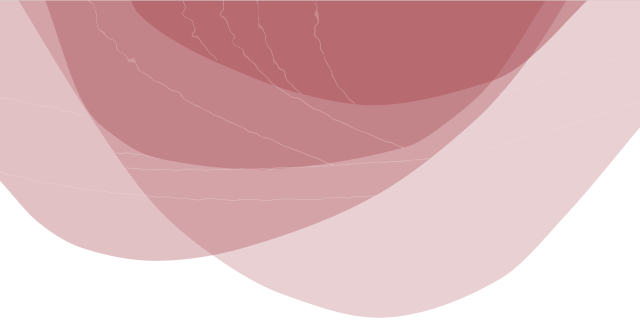
This background is drawn by a WebGL 2 fragment shader. Its source:

```glsl
#version 300 es
precision highp float;
// Overlapping translucent rose waves hanging from the top of a white sheet.
// Each wave is filled above a smooth spline, all with one ink at its own
// opacity; thin wobbling veins are drawn over them as bent strokes.

uniform vec2 u_resolution;
out vec4 outColor;

const int KNOTS = 9;
const vec3 PAPER = vec3(1.0);
const vec3 INK = vec3(0.665, 0.307, 0.338);
const vec3 VEIN = vec3(0.95, 0.86, 0.84);
const vec3 RIM = vec3(0.85, 0.80, 0.80);

float hash(vec2 p) {
    return fract(sin(dot(p, vec2(127.1, 311.7))) * 43758.5453);
}

float noise(vec2 p) {
    vec2 i = floor(p), f = fract(p);
    f = f * f * (3.0 - 2.0 * f);
    return mix(mix(hash(i), hash(i + vec2(1, 0)), f.x),
               mix(hash(i + vec2(0, 1)), hash(i + vec2(1, 1)), f.x), f.y);
}

// Tangent of the spline at one knot
float slope(vec2 k[KNOTS], int i) {
    vec2 d = k[min(i + 1, KNOTS - 1)] - k[max(i - 1, 0)];
    return d.y / d.x;
}

// Hermite spline through the knots, continued straight beyond its ends
float spline(vec2 k[KNOTS], float x) {
    float cx = clamp(x, k[0].x, k[KNOTS - 1].x);
    int i = 0;
    for (int j = 1; j < KNOTS - 1; j++) if (cx > k[j].x) i = j;
    vec2 a = k[i], b = k[i + 1];
    float w = b.x - a.x, t = (cx - a.x) / w, s = 1.0 - t;
    float y = a.y * s * s * (1.0 + 2.0 * t) + b.y * t * t * (3.0 - 2.0 * t)
            + w * t * s * (slope(k, i) * s - slope(k, i + 1) * t);
    float endSlope = x < cx ? slope(k, 0) : slope(k, KNOTS - 1);
    return y + endSlope * (x - cx);
}

// Smooth coverage of the area above a wave edge
float wave(vec2 k[KNOTS], vec2 p) {
    float f = spline(k, p.x) - p.y;
    float g = length(vec2(dFdx(f), dFdy(f)));
    return clamp(0.5 + f / max(g, 1e-5), 0.0, 1.0);
}

float segment(vec2 p, vec2 a, vec2 b) {
    vec2 d = b - a;
    return length(p - a - d * clamp(dot(p - a, d) / dot(d, d), 0.0, 1.0));
}

// Thin stroke from a to b, bent towards c
float vein(vec2 p, vec2 a, vec2 c, vec2 b, float px) {
    float d = 9.0;
    vec2 last = a;
    for (int i = 1; i <= 12; i++) {
        float t = float(i) / 12.0;
        vec2 next = mix(mix(a, c, t), mix(c, b, t), t);
        d = min(d, segment(p, last, next));
        last = next;
    }
    return 1.0 - smoothstep(0.0, max(px, 0.003), d);
}

void main() {
    // Canvas heights, measured downwards from the top
    float px = 1.0 / u_resolution.y;
    vec2 p = gl_FragCoord.xy * px;
    p.x *= 2.0 * u_resolution.y / u_resolution.x;
    p.y = 1.0 - p.y;

    // Lower edges of the four waves
    vec2 rightWave[KNOTS] = vec2[](vec2(0.057, 0.0), vec2(0.26, 0.33), vec2(0.469, 0.625),
        vec2(0.664, 0.797), vec2(0.885, 0.92), vec2(1.211, 0.992), vec2(1.562, 0.872),
        vec2(1.77, 0.67), vec2(2.0, 0.398));
    vec2 leftWave[KNOTS] = vec2[](vec2(0.0, 0.565), vec2(0.12, 0.695), vec2(0.26, 0.776),
        vec2(0.495, 0.815), vec2(0.78, 0.769), vec2(1.172, 0.612), vec2(1.477, 0.383),
        vec2(1.654, 0.182), vec2(1.82, -0.08));
    vec2 middleWave[KNOTS] = vec2[](vec2(0.141, 0.0), vec2(0.255, 0.312), vec2(0.365, 0.43),
        vec2(0.495, 0.495), vec2(0.85, 0.528), vec2(1.263, 0.461), vec2(1.393, 0.385),
        vec2(1.544, 0.247), vec2(1.706, 0.0));
    vec2 topWave[KNOTS] = vec2[](vec2(0.409, 0.0), vec2(0.43, 0.04), vec2(0.52, 0.112),
        vec2(0.677, 0.195), vec2(0.937, 0.292), vec2(1.2, 0.328), vec2(1.536, 0.253),
        vec2(1.654, 0.182), vec2(1.836, 0.0));

    vec3 color = mix(PAPER, INK, 0.26 * wave(rightWave, p));
    color = mix(color, INK, 0.35 * wave(leftWave, p));
    color = mix(color, INK, 0.37 * wave(middleWave, p));
    color = mix(color, INK, 0.47 * wave(topWave, p));

    // Veins: steep ones near the top wobble more than the flat ones
    vec2 jitter = vec2(noise(p * 45.0), noise(p * 45.0 + 17.0)) - 0.5;
    vec2 q = p + jitter * mix(0.022, 0.006, smoothstep(0.1, 0.4, p.y));
    float v = vein(q, vec2(0.279, 0.0), vec2(0.33, 0.253), vec2(1.042, 0.515), px);
    v = max(v, vein(q, vec2(0.573, 0.0), vec2(0.59, 0.11), vec2(0.677, 0.19), px));
    v = max(v, vein(q, vec2(0.69, 0.0), vec2(0.71, 0.27), vec2(1.263, 0.461), px));
    v = max(v, vein(q, vec2(0.802, 0.0), vec2(0.805, 0.16), vec2(0.937, 0.292), px));
    v = max(v, vein(q, vec2(0.984, 0.0), vec2(0.98, 0.2), vec2(1.107, 0.323), px));
    v = max(v, vein(q, vec2(0.365, 0.477), vec2(0.43, 0.478), vec2(0.495, 0.495), px));
    v = max(v, vein(q, vec2(0.39, 0.525), vec2(0.75, 0.545), vec2(1.341, 0.495), px));
    v = max(v, vein(q, vec2(0.0, 0.539), vec2(0.46, 0.66), vec2(1.172, 0.612), px));
    v = max(v, vein(q, vec2(0.0, 0.307), vec2(0.13, 0.325), vec2(0.26, 0.36), px));
    v = max(v, vein(q, vec2(1.56, 0.29), vec2(1.78, 0.23), vec2(2.0, 0.16), px));
    v = max(v, vein(q, vec2(1.5, 0.47), vec2(1.75, 0.4), vec2(2.0, 0.32), px));
    color = mix(color, VEIN, 0.28 * v);

    // Pale rim along the top
    color = mix(color, RIM, 0.6 * (1.0 - smoothstep(0.001, 0.001 + px, p.y)));
    outColor = vec4(color, 1.0);
}
```
